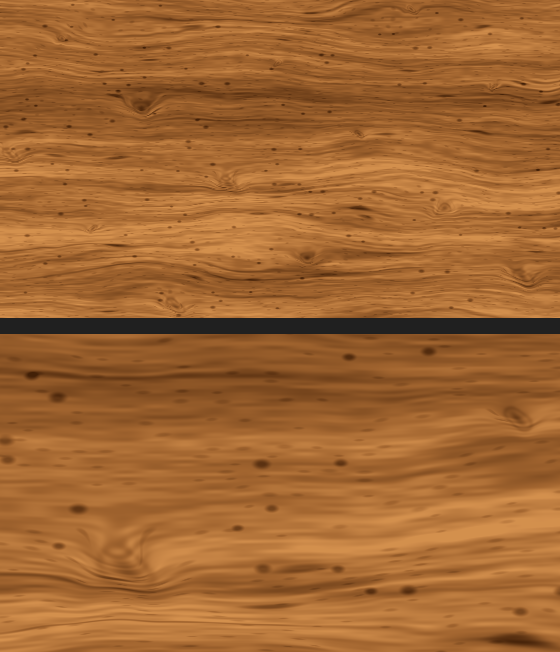
Top: the whole. Bottom: its middle third, enlarged.
A Shadertoy shader for this texture:

```glsl
float hash(vec2 p) {
    p = fract(p * vec2(0.1031, 0.1137));
    p += dot(p, p.yx + 33.33);
    return fract((p.x + p.y) * p.x * 17.0);
}

float noise(vec2 p) {
    vec2 i = floor(p), f = fract(p);
    f = f * f * (3.0 - 2.0 * f);
    return mix(mix(hash(i), hash(i + vec2(1, 0)), f.x),
               mix(hash(i + vec2(0, 1)), hash(i + vec2(1, 1)), f.x), f.y);
}

// Soft bump centred on c with half width w
float band(float y, float c, float w) {
    y = (y - c) / w;
    return exp(-y * y);
}

// Cellular specks: one jittered lens in some cells of a stretched grid
float flecks(vec2 p, vec2 grid, float share) {
    vec2 q = p * grid;
    q.x += 7.3 * hash(vec2(floor(q.y), 5.0));
    vec2 cell = floor(q);
    vec2 centre = 0.35 + 0.3 * vec2(hash(cell + 11.0), hash(cell + 47.0));
    float size = 0.2 + 0.15 * hash(cell + 83.0);
    float lens = 1.0 - smoothstep(0.2, 1.0, length(fract(q) - centre) / size);
    return lens * step(hash(cell + 29.0), share);
}

// Height across the grain, bent by layered sines and noise
float grainHeight(vec2 p) {
    float h = p.y;
    h += 0.014 * sin(p.x * 2.6 + 5.0 * p.y + 1.5 * sin(p.y * 4.0));
    h += 0.006 * sin(p.x * 6.7 - 9.0 * p.y + 2.0);
    h += 0.085 * noise(p * vec2(2.4, 7.0) + 20.0);
    h += 0.022 * noise(p * vec2(7.0, 18.0) + 60.0);
    return h + 0.004 * noise(p * vec2(22.0, 45.0));
}

void mainImage(out vec4 fragColor, in vec2 fragCoord) {
    vec2 p = fragCoord / iResolution.y;
    float h = grainHeight(p);

    // Knots swell the grain into closed rings around a dark heart
    float heart = 0.0;
    for (int i = 0; i < 13; i++) {
        float k = float(i);
        vec2 centre = vec2(1.78 * fract(k * 0.618 + 0.31),
                           (k + 0.2 + 0.6 * hash(vec2(k, 3.0))) / 13.0);
        float size = 0.011 + 0.026 * pow(hash(vec2(k, 9.0)), 3.0);
        vec2 d = (p - centre) / size;
        d += 0.3 * sin(d.yx * 1.7 + k);
        h += 1.7 * size * exp(-dot(d, d * vec2(0.3, 0.8)));
        float r = length(d * vec2(0.8, 1.0));
        heart += 0.5 * exp(-7.0 * r * r) + 0.2 * band(r, 0.75, 0.18);
    }

    // Broad light and dark boards of colour
    float y = p.y + 0.25 * (h - p.y - 0.05);
    float tone = 0.63 + 0.26 * band(y, 0.45, 0.05) + 0.2 * band(y, 0.98, 0.06)
               + 0.2 * band(y, 0.25, 0.04) + 0.18 * band(y, 0.02, 0.04)
               - 0.17 * band(y, 0.15, 0.07) - 0.1 * band(y, 0.68, 0.1);
    tone += 0.3 * (noise(p * vec2(2.5, 8.0) + 90.0) - 0.5);

    // Growth lines, from wide to fine
    tone += 0.42 * (noise(vec2(p.x * 0.9, h * 28.0)) - 0.5);
    tone += 0.42 * (noise(vec2(p.x * 1.8 + 40.0, h * 75.0)) - 0.5);
    tone += 0.36 * (noise(vec2(p.x * 4.0 + 80.0, h * 165.0)) - 0.5);
    tone += 0.3 * (noise(vec2(p.x * 32.0, mix(p.y, h, 0.5) * 290.0)) - 0.5);

    // Dark veins gather in patches
    float patches = smoothstep(0.4, 0.8, noise(p * vec2(3.5, 11.0) + 130.0)
                  + 0.25 * band(p.y, 0.15, 0.07));
    float vein = abs(noise(vec2(p.x * 1.5 + 7.0, h * 38.0)) - 0.5);
    tone -= 0.38 * patches * (1.0 - smoothstep(0.0, 0.13, vein));

    // Pores, specks and short cracks
    tone -= 0.22 * flecks(vec2(p.x, h), vec2(28.0, 120.0), 0.3);
    tone -= 0.65 * flecks(p, vec2(16.0, 26.0) * vec2(1.6, 1.7), 0.06);
    tone -= 0.6 * flecks(vec2(p.x, h), vec2(6.0, 42.0), 0.05);
    tone -= heart;

    vec3 darkBrown = vec3(0.42, 0.24, 0.095);
    vec3 amber = vec3(0.635, 0.395, 0.185);
    vec3 gold = vec3(0.79, 0.53, 0.28);
    tone = clamp(tone, -0.45, 1.1);
    vec3 wood = tone < 0.6 ? mix(darkBrown, amber, tone / 0.6)
                           : mix(amber, gold, (tone - 0.6) / 0.4);
    fragColor = vec4(clamp(wood, 0.0, 1.0), 1.0);
}
```
